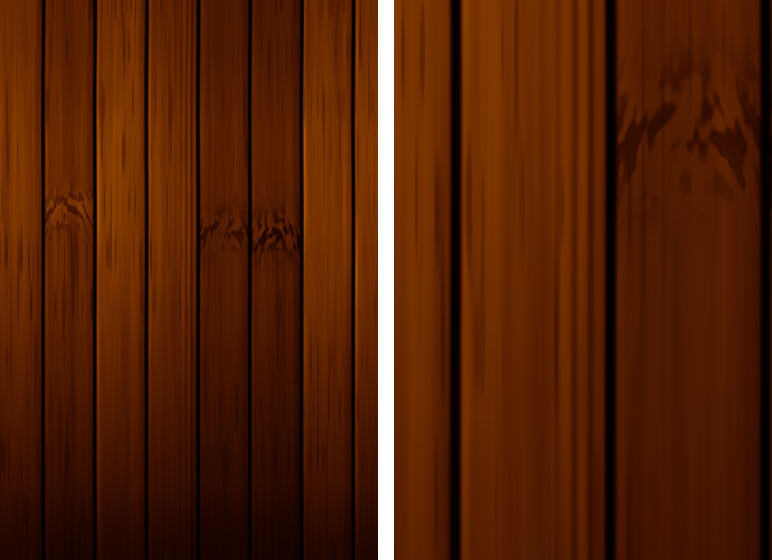
Left, the full canvas; right, a detail of the centre.
Write a WebGL 2 fragment shader that draws this texture.

```glsl
#version 300 es
precision highp float;
// Dark varnished bamboo slats, upright, parted by narrow black seams.
// Each slat takes its own tone, stretched-noise grain and edge glint;
// three of them carry a node, a band of short dark flecks.
uniform vec2 u_resolution;
out vec4 fragColor;

const float PITCH = 0.1367;       // slat width, in canvas widths
const float FIRST_SEAM = 0.1145;  // right edge of the cut-off first slat
const float SLAT_TONE[8] = float[8](0.93, 0.84, 1.0, 0.90, 0.70, 0.70, 0.97, 0.98);
const float EDGE_GLINT[8] = float[8](0.0, 0.14, 0.24, 0.22, 0.10, 0.10, 0.26, 0.32);
// Nodes: slat index, height, darkness, glow
const vec4 NODES[3] = vec4[3](
  vec4(1.0, 0.628, 0.42, 0.26),
  vec4(4.0, 0.594, 0.42, 0.03),
  vec4(5.0, 0.585, 0.65, 0.12));

float hash(vec2 p) {
  vec3 q = fract(vec3(p.xyx) * 0.1031);
  q += dot(q, q.yzx + 33.33);
  return fract((q.x + q.y) * q.z);
}

float noise(vec2 p) {
  vec2 i = floor(p), f = fract(p);
  f = f * f * (3.0 - 2.0 * f);
  return mix(mix(hash(i), hash(i + vec2(1, 0)), f.x),
             mix(hash(i + vec2(0, 1)), hash(i + vec2(1, 1)), f.x), f.y);
}

float bell(float d, float width) {
  return exp(-d * d / (width * width));
}

// Long fibres: noise stretched along the slat, centred on zero
float grain(vec2 uv, float slat) {
  vec2 p = uv + vec2(0.0, slat * 7.3);
  float sum = 0.0, weight = 0.5;
  vec2 freq = vec2(48.0, 1.6);
  for (int i = 0; i < 4; i++) {
    sum += weight * (noise(p * freq + float(i) * 19.7) - 0.5);
    freq *= vec2(1.75, 2.1);
    weight *= 0.72;
  }
  return sum;
}

// Thin dark streaks of limited length
float streaks(vec2 uv, float slat) {
  float n = noise(vec2(uv.x * 170.0, uv.y * 11.0 + slat * 31.0));
  float patchy = noise(vec2(uv.x * 18.0 + slat * 5.0, uv.y * 4.0));
  return smoothstep(0.64, 0.95, n) * patchy;
}

// Fine parallel ribs along one side of a slat
float ribs(float across, float y) {
  float wave = 0.5 + 0.5 * sin(across * 58.0 + 1.5 * noise(vec2(across * 9.0, y * 2.0)));
  return wave * wave * smoothstep(0.45, 0.85, across);
}

// Tone multiplier for a node centred at height zero
float nodeTone(vec2 uv, float across, float height, float dark, float glow) {
  float bow = (across - 0.5) * (across - 0.5);
  float y = height + 0.05 * bow;
  float ragged = 0.012 * (noise(vec2(uv.x * 100.0, 3.0)) - 0.5);
  float band = bell(y + ragged, 0.036);
  float fleck = noise(vec2(uv.x * 105.0, y * 85.0 + 20.0 * bow));
  fleck = 0.65 * fleck + 0.35 * noise(vec2(uv.x * 165.0 + 9.0, y * 130.0));
  float feather = noise(vec2(uv.x * 130.0, y * 26.0)) * bell(y, 0.085);
  float marks = smoothstep(0.43, 0.66, fleck) * band;
  return (1.0 - dark * marks) * (1.0 - 0.22 * dark * feather)
       * (1.0 + glow * bell(y - 0.006, 0.026));
}

// Light falls from the upper middle and fades strongly to the foot
float lighting(vec2 uv) {
  float rise = mix(0.36, 1.0, smoothstep(-0.08, 0.68, uv.y));
  float topFade = 1.0 - 0.17 * smoothstep(0.72, 1.0, uv.y);
  float footFade = mix(0.72, 1.0, smoothstep(0.0, 0.16, uv.y));
  return rise * topFade * footFade;
}

// Sparse pale specks of wear
float specks(vec2 uv) {
  vec2 p = uv * vec2(14.0, 21.0), cell = floor(p);
  vec2 centre = 0.25 + 0.5 * vec2(hash(cell + 4.1), hash(cell + 8.6));
  float present = step(0.985, hash(cell + 2.7));
  return present * (1.0 - smoothstep(0.03, 0.1, length(fract(p) - centre)));
}

vec3 varnish(float tone) {
  tone = max(tone, 0.0);
  return vec3(0.5 * tone, 0.22 * pow(tone, 1.6), 0.006 * tone * tone);
}

void main() {
  vec2 uv = gl_FragCoord.xy / u_resolution;
  float wobble = 0.0022 * (noise(vec2(3.0, uv.y * 5.0)) - 0.5);
  float position = (uv.x + wobble - FIRST_SEAM) / PITCH + 1.0;
  float slat = clamp(floor(position), 0.0, 7.0);
  float across = fract(position);
  int index = int(slat);

  // Body of the slat
  float tone = SLAT_TONE[index] * lighting(uv);
  tone *= 1.0 + 0.34 * grain(uv, slat);
  tone *= 1.0 - 0.32 * streaks(uv, slat);
  tone *= 1.0 - 0.34 * ribs(across, uv.y) * (slat == 3.0 ? 1.0 : 0.12);
  for (int i = 0; i < 3; i++) {
    vec4 node = NODES[i];
    if (node.x == slat) tone *= nodeTone(uv, across, uv.y - node.y, node.z, node.w);
  }

  // Rounded edges, glint on the left edge, black seam
  tone *= 1.0 - 0.24 * smoothstep(0.78, 1.0, across);
  tone *= 1.0 + EDGE_GLINT[index] * bell(across - 0.065, 0.03) * (0.5 + noise(vec2(slat * 9.0, uv.y * 8.0)));
  float seamDistance = min(across, 1.0 - across);
  float soft = max(0.042, 1.0 / (u_resolution.x * PITCH));
  tone *= mix(0.06, 1.0, smoothstep(0.012, 0.012 + soft, seamDistance));
  tone += 0.2 * specks(uv) * lighting(uv);

  fragColor = vec4(varnish(tone), 1.0);
}
```
